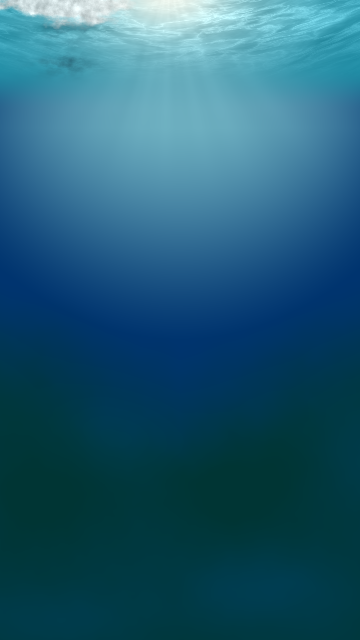
Reproduce this background procedurally as a Shadertoy shader.

```glsl
// Sunlit water seen from below: a rippled, foamy surface at the top, a pale
// cone of haze sinking into navy, then drifting green and teal murk.
// Layers are depth ramps, soft elliptical glows and gradient-noise ripples.

const vec3 NAVY    = vec3(0.00, 0.205, 0.435);
const vec3 HAZE    = vec3(0.43, 0.690, 0.755);
const vec3 TEAL    = vec3(0.09, 0.530, 0.630);
const vec3 SUN     = vec3(0.96, 0.970, 0.930);
const vec3 FOAM    = vec3(0.88, 0.900, 0.900);
const vec3 SHADOW  = vec3(0.16, 0.390, 0.460);
const vec3 GREEN   = vec3(0.00, 0.208, 0.205);
const vec3 DEEP    = vec3(0.00, 0.240, 0.320);
const vec2 SUN_POS = vec2(0.47, -0.01);
const float SURFACE_END = 0.175;  // depth where the surface has faded out
const float HAZE_TOP    = 0.20;   // depth of the brightest haze
const float HAZE_END    = 0.53;   // depth where the central haze ends
const float MURK_START  = 0.53;
const float RIPPLE_GAIN = 0.42;

vec2 hashGradient(vec2 cell) {
    vec2 h = vec2(dot(cell, vec2(127.1, 311.7)), dot(cell, vec2(269.5, 183.3)));
    return 2.0 * fract(sin(h) * 43758.5) - 1.0;
}

float gradientNoise(vec2 p) {
    vec2 i = floor(p), f = fract(p);
    vec2 u = f * f * f * (f * (f * 6.0 - 15.0) + 10.0);
    float a = dot(hashGradient(i), f);
    float b = dot(hashGradient(i + vec2(1, 0)), f - vec2(1, 0));
    float c = dot(hashGradient(i + vec2(0, 1)), f - vec2(0, 1));
    float d = dot(hashGradient(i + vec2(1, 1)), f - vec2(1, 1));
    return mix(mix(a, b, u.x), mix(c, d, u.x), u.y);
}

float fbm(vec2 p) {
    float sum = 0.0, amp = 0.5;
    for (int i = 0; i < 5; i++) {
        sum += amp * gradientNoise(p);
        p = mat2(1.6, 1.2, -1.2, 1.6) * p + 7.3;
        amp *= 0.55;
    }
    return sum;
}

// Soft elliptical spot: 1 at the centre, fading to 0.
float spot(vec2 p, vec2 centre, vec2 radius) {
    vec2 d = (p - centre) / radius;
    return exp(-dot(d, d));
}

// Navy water, haze cone and murk; p.x runs across, p.y is depth from the top.
vec3 waterBody(vec2 p) {
    float side = abs(p.x - 0.5) * 2.0;
    float side2 = side * side;
    float reach = HAZE_END - 0.11 * side2;
    float haze = clamp((reach - p.y) / (reach - HAZE_TOP), 0.0, 1.0);
    haze = mix(haze, haze * haze * (3.0 - 2.0 * haze), 0.35);
    vec3 col = mix(NAVY, HAZE, haze * mix(1.0, 0.40, side2));

    float drift = fbm(p * vec2(3.0, 5.0) + 4.0);
    float blue = 0.30 + 0.5 * drift;
    blue += 0.55 * spot(p, vec2(0.32, 0.68), vec2(0.20, 0.07));
    blue += 0.65 * spot(p, vec2(0.72, 0.92), vec2(0.25, 0.06));
    blue += 0.50 * spot(p, vec2(0.12, 0.97), vec2(0.25, 0.05));
    blue += 0.35 * spot(p, vec2(1.00, 0.72), vec2(0.12, 0.12));
    blue -= 0.45 * spot(p, vec2(0.68, 0.76), vec2(0.22, 0.08));
    blue -= 0.40 * spot(p, vec2(0.12, 0.74), vec2(0.20, 0.10));
    vec3 murk = mix(GREEN, DEEP, clamp(blue, 0.0, 1.0));
    float start = MURK_START - 0.11 * side + 0.05 * drift;
    return mix(col, murk, smoothstep(start, start + 0.23, p.y));
}

// Bright underside of the surface, with sun, ripples and foam.
vec3 waterSurface(vec2 p) {
    float nearTop = 1.0 - smoothstep(0.02, 0.14, p.y);
    vec3 col = TEAL + vec3(0.07, 0.06, 0.05) * nearTop;
    col = mix(col, HAZE, 0.75 * spot(p, vec2(0.5, 0.15), vec2(0.30, 0.09)));
    col = mix(col, SUN, 0.62 * spot(p, SUN_POS, vec2(0.34, 0.105)));

    // Ripples bend down towards both sides and tighten with depth.
    float bend = p.x - 0.42;
    vec2 w = vec2(p.x * 5.0, (p.y + 0.20 * bend * bend) * 44.0);
    w += 0.8 * vec2(fbm(w * 0.6), fbm(w * 0.6 + 9.0));
    float swell = fbm(w);
    float crest = pow(max(1.0 - 2.6 * abs(fbm(w * 1.3 + 15.0)), 0.0), 5.0);
    float lit = 0.35 + 0.65 * spot(p, vec2(0.58, 0.04), vec2(0.40, 0.08));
    col += nearTop * RIPPLE_GAIN * (swell * 0.8 + crest * 0.45 * lit);

    // Broken dark water under the foam.
    float grain = fbm(p * vec2(16.0, 45.0) + 3.0);
    float dark = spot(p, vec2(0.20, 0.045), vec2(0.09, 0.020))
               + spot(p, vec2(0.18, 0.100), vec2(0.08, 0.018));
    col = mix(col, SHADOW, clamp(dark * (0.25 + 2.2 * grain), 0.0, 0.8));

    float foam = spot(p, vec2(0.22, 0.008), vec2(0.15, 0.034))
               + 0.6 * spot(p, vec2(0.04, 0.0), vec2(0.15, 0.018));
    foam = smoothstep(0.30, 0.80, foam + 0.9 * grain);
    col = mix(col, FOAM + 0.55 * fbm(p * vec2(30.0, 60.0)), foam * 0.88);
    return mix(col, SUN, 0.9 * spot(p, SUN_POS, vec2(0.13, 0.045)));
}

void mainImage(out vec4 fragColor, in vec2 fragCoord) {
    vec2 p = fragCoord / iResolution.xy;
    p.y = 1.0 - p.y;
    vec3 col = waterBody(p);
    float surface = 1.0 - smoothstep(0.105, SURFACE_END, p.y);
    col = mix(col, waterSurface(p), surface);

    // Faint shafts fanning out below the sun.
    vec2 fromSun = p - SUN_POS + vec2(0.0, 0.03);
    float shafts = gradientNoise(vec2(atan(fromSun.x, fromSun.y) * 7.0, 2.5));
    col += 0.035 * shafts * (1.0 - smoothstep(0.05, 0.35, p.y));
    fragColor = vec4(clamp(col, 0.0, 1.0), 1.0);
}
```
